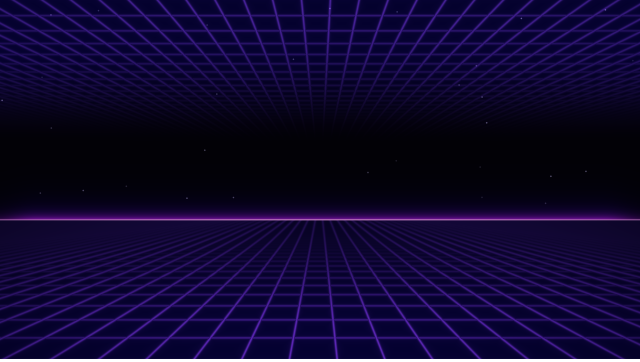
A Shadertoy shader for this background:

```glsl
// Neon grid hall: a perspective floor and ceiling of violet lines around a
// dark gap, with a magenta glow along the horizon and faint hashed stars.
// Each plane is ruled evenly in x/depth and 1/depth, measured on the canvas.

// Layout, in canvas heights from the lower left
const float HORIZON = 0.393;
const float FLOOR_VANISH = 0.462;
const float CEILING_VANISH = 0.476;
const float BORDER_HEIGHT = 0.0085;

// Grid spacing: x is lane width per depth, y is row step in 1/depth
const vec2 FLOOR_STEP = vec2(0.290, 0.365);
const vec2 CEILING_STEP = vec2(0.152, 0.199);
const float LANE_PHASE = 0.36;
const float FLOOR_ROW_PHASE = 0.93;
const float CEILING_ROW_PHASE = 0.45;
const float LINE_WIDTH = 0.0026;
const float HALO_WIDTH = 0.0090;
const float HALO_STRENGTH = 0.16;

// Colours
const vec3 GAP_COLOR = vec3(0.006, 0.002, 0.022);
const vec3 FLOOR_COLOR = vec3(0.016, 0.004, 0.190);
const vec3 FLOOR_FAR_COLOR = vec3(0.022, 0.008, 0.130);
const vec3 CEILING_COLOR = vec3(0.014, 0.004, 0.175);
const vec3 FLOOR_LINE_COLOR = vec3(0.43, 0.18, 0.82);
const vec3 CEILING_LINE_COLOR = vec3(0.34, 0.16, 0.70);
const vec3 MAGENTA_GLOW = vec3(0.44, 0.05, 0.36);
const vec3 BLUE_GLOW = vec3(0.035, 0.008, 0.25);
const vec3 HORIZON_COLOR = vec3(0.72, 0.46, 0.72);
const vec3 STAR_COLOR = vec3(0.40, 0.38, 0.48);

// Stars
const float STAR_CELL = 0.10;
const float STAR_CHANCE = 0.28;
const float STAR_RADIUS = 0.0025;

float hash(vec2 p) {
    return fract(sin(dot(p, vec2(127.1, 311.7))) * 43758.5453);
}

// Soft ruled line with a halo, blending to its mean where rulings get dense
float ruledLine(float coord, float spacing, float pixel) {
    float dist = abs(fract(coord + 0.5) - 0.5) * spacing;
    float core = LINE_WIDTH + 0.25 * pixel;
    float line = exp(-dist * dist / (core * core));
    float halo = HALO_STRENGTH * exp(-dist / HALO_WIDTH);
    float mean = min(0.6, 1.3 * LINE_WIDTH / spacing);
    float resolved = smoothstep(1.5 * pixel, 5.0 * pixel, spacing);
    return mix(mean, (1.0 - HALO_STRENGTH) * line + halo, resolved);
}

// Lanes in x, rows in y, for a plane at this distance from its vanishing line
vec2 planeGrid(float x, float depth, vec2 gridStep, float rowPhase, float pixel) {
    float slant = x / depth;
    float laneSpacing = depth * gridStep.x * inversesqrt(1.0 + slant * slant);
    float rowSpacing = gridStep.y * depth * depth;
    return vec2(ruledLine(slant / gridStep.x - LANE_PHASE, laneSpacing, pixel),
                ruledLine(1.0 / (depth * gridStep.y) - rowPhase, rowSpacing, pixel));
}

// One small star at a random place in some of the cells
float starField(vec2 p, float pixel) {
    vec2 cell = floor(p / STAR_CELL);
    vec2 place = 0.1 + 0.8 * vec2(hash(cell + 3.7), hash(cell + 9.2));
    float dist = length(p - (cell + place) * STAR_CELL);
    float lit = step(hash(cell), STAR_CHANCE) * mix(0.25, 0.9, hash(cell + 5.1));
    return lit * (1.0 - smoothstep(0.0, STAR_RADIUS + 0.5 * pixel, dist));
}

vec3 floorPlane(vec2 p, float edge, float pixel) {
    float depth = max(FLOOR_VANISH - p.y, 0.02);
    float near = smoothstep(0.06, 0.40, depth);
    vec2 grid = planeGrid(p.x, depth, FLOOR_STEP, FLOOR_ROW_PHASE, pixel);
    grid *= vec2(mix(0.22, 0.82, near), mix(0.02, 0.52, near));
    float light = max(grid.x, grid.y) * (1.0 - 0.45 * edge * edge);
    vec3 base = mix(FLOOR_FAR_COLOR, FLOOR_COLOR, near) * (1.0 - 0.2 * edge * edge);
    return mix(base, FLOOR_LINE_COLOR, light);
}

vec3 upperSpace(vec2 p, float edge, float pixel) {
    // Ceiling fading down into the dark gap
    float depth = max(p.y - CEILING_VANISH, 0.02);
    float near = smoothstep(0.12, 0.50, depth);
    vec2 grid = planeGrid(p.x, depth, CEILING_STEP, CEILING_ROW_PHASE, pixel);
    float light = max(0.80 * grid.x, 0.52 * grid.y) * near * (1.0 - 0.3 * edge * edge);
    vec3 color = mix(GAP_COLOR, CEILING_COLOR, smoothstep(0.12, 0.40, depth));
    color = mix(color, CEILING_LINE_COLOR, light);

    // Glow rising from the horizon, tapered at both sides
    float rise = max(p.y - HORIZON, 0.0);
    float taper = 1.0 - smoothstep(0.88, 1.02, edge);
    color += MAGENTA_GLOW * exp(-rise / 0.011) * mix(0.35, 1.0, taper);
    color += BLUE_GLOW * exp(-rise / 0.036) * mix(0.5, 1.0, taper);
    return color + STAR_COLOR * starField(p, pixel);
}

void mainImage(out vec4 fragColor, in vec2 fragCoord) {
    float pixel = 1.0 / iResolution.y;
    vec2 p = (fragCoord - vec2(0.5 * iResolution.x, 0.0)) * pixel;
    float edge = abs(p.x) * 2.0 * iResolution.y / iResolution.x;

    float above = smoothstep(-0.5 * pixel, 0.5 * pixel, p.y - HORIZON);
    vec3 color = mix(floorPlane(p, edge, pixel), upperSpace(p, edge, pixel), above);

    // Bright horizon line
    float horizonLine = 1.0 - smoothstep(0.0, 0.0012 + pixel, abs(p.y - HORIZON));
    color = mix(color, HORIZON_COLOR, horizonLine * mix(0.9, 0.6, edge * edge));

    // White strip along the lower border
    float border = 1.0 - smoothstep(-0.5 * pixel, 0.5 * pixel, p.y - BORDER_HEIGHT);
    fragColor = vec4(mix(color, vec3(1.0), border), 1.0);
}
```
